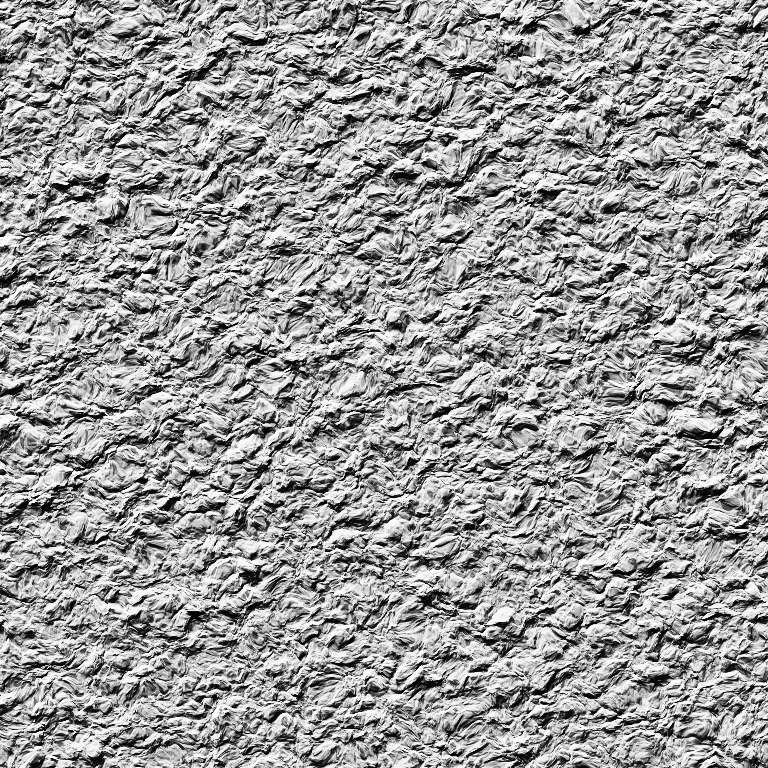
Give the GLSL for this texture, as a Shadertoy shader.

```glsl
const vec2 LIGHT_DIR = vec2(-0.32, 0.95);
const float FINE_STEP = 0.0016;
const float AMBIENT = 1.25;
const float CONTRAST = 1.75;
const float SHADOW_DEPTH = 1.2;
const float PIT_DEPTH = 1.8;
const float BLACK = 0.02;
const float WHITE = 0.98;

vec3 hash3(vec2 cell) {
    vec3 q = fract(cell.xyx * vec3(0.1031, 0.1030, 0.0973));
    q += dot(q, q.yxz + 33.33);
    return fract((q.xxy + q.yzz) * q.zyx);
}

mat2 rotation(float angle) {
    float c = cos(angle), s = sin(angle);
    return mat2(c, s, -s, c);
}

// Smoothly blended random offsets, from -0.5 to 0.5
vec2 drift(vec2 p) {
    vec2 cell = floor(p), f = p - cell;
    f = f * f * (3.0 - 2.0 * f);
    vec2 low = mix(hash3(cell).xy, hash3(cell + vec2(1, 0)).xy, f.x);
    vec2 high = mix(hash3(cell + vec2(0, 1)).xy, hash3(cell + vec2(1, 1)).xy, f.x);
    return mix(low, high, f.y) - 0.5;
}

// Cellular relief: angular chunks with tilted tops and cliff sides
float lumps(vec2 p, float ground) {
    vec2 cell = floor(p), local = p - cell;
    float top = ground;
    for (int y = -1; y <= 1; y++)
    for (int x = -1; x <= 1; x++) {
        vec2 neighbour = vec2(x, y);
        vec3 rnd = hash3(cell + neighbour);
        vec2 d = neighbour + rnd.xy - local;
        vec2 side = abs(rotation(6.28 * rnd.z) * d);
        float radius = 0.5 * (length(d) + max(side.x, side.y));
        float crown = 0.6 * rnd.z * rnd.z + 0.9 * dot(rnd.yz - 0.5, d);
        float cliff = max(radius - 0.12 - 0.25 * rnd.x, 0.0);
        top = max(top, crown - 0.3 * radius * radius - 1.6 * cliff);
    }
    return top;
}

// Ragged displacement that breaks up the chunk outlines
vec2 warp(vec2 p) {
    p += 0.0180 * drift(p * 27.0);
    p += 0.0070 * drift(p * 81.0 + 5.7);
    p += 0.0030 * drift(p * 190.0 + 2.9);
    return p;
}

vec2 surface(vec2 p) {
    return rotation(-0.24) * warp(p) * vec2(0.82, 1.0);
}

// Sum of chunk layers, from clods down to sand grains
float relief(vec2 p, int layers) {
    vec2 q = surface(p);
    float frequency = 24.0;
    float steepness = 0.52;
    float height = 0.0;
    for (int i = 0; i < layers; i++) {
        height += steepness / frequency * lumps(q * frequency + 7.3 * float(i), -0.14);
        q = rotation(0.9) * q;
        frequency *= 2.05;
        steepness = i == 0 ? 0.85 : steepness * 0.97;
    }
    return height;
}

// Steepest rise toward the light, which sets the cast shadow
float horizon(vec2 p, vec2 toLight) {
    float ground = relief(p, 3);
    float rise = 0.0;
    float reach = 0.004;
    for (int i = 0; i < 3; i++) {
        rise = max(rise, (relief(p + toLight * reach, 3) - ground) / reach);
        reach *= 1.7;
    }
    return rise;
}

// Sparse dark pinholes
float pits(vec2 p) {
    return smoothstep(0.08, 0.34, lumps(surface(p) * 170.0 + 3.1, -0.14));
}

// Film-like curve with soft black and white ends
float toneCurve(float exposure) {
    return mix(BLACK, WHITE, 1.0 / (1.0 + exp(-exposure)));
}

void mainImage(out vec4 fragColor, in vec2 fragCoord) {
    vec2 p = fragCoord / iResolution.y + 0.37;
    vec2 toLight = normalize(LIGHT_DIR);

    float slope = (relief(p + toLight * FINE_STEP, 5) - relief(p, 5)) / FINE_STEP;
    float shadow = max(horizon(p, toLight) - 0.3, 0.0);

    float exposure = AMBIENT - CONTRAST * slope - SHADOW_DEPTH * shadow;
    exposure -= PIT_DEPTH * pits(p);
    fragColor = vec4(vec3(toneCurve(exposure)), 1.0);
}
```
